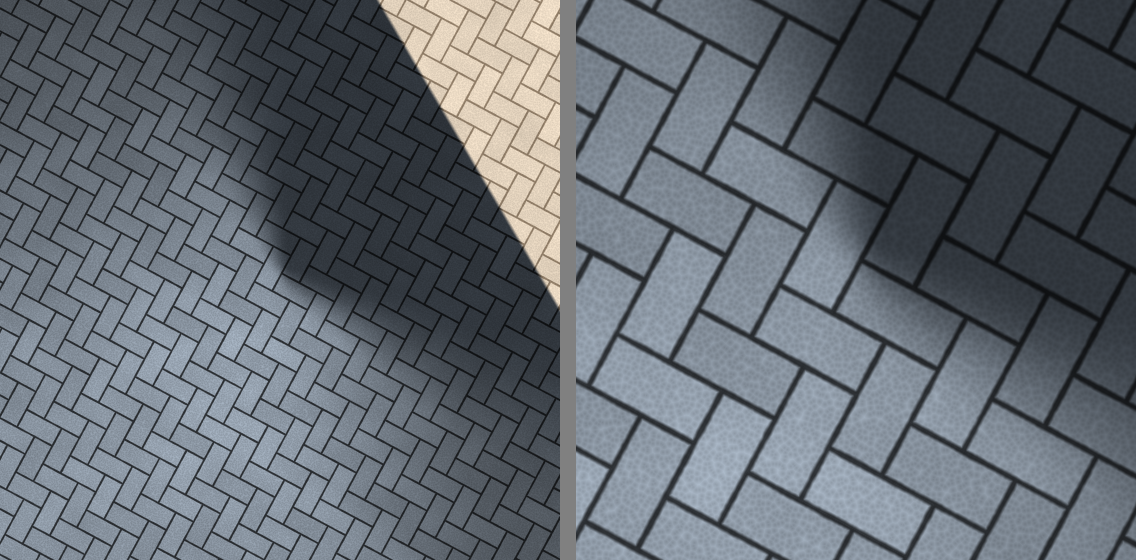
Left: the whole. Right: its middle third, enlarged.
Reproduce this texture procedurally as a three.js fragment shader.

```glsl
// Tilted herringbone paving of 2:1 bricks, in cool shade with one sunlit corner.
// Each brick is found from its cell's place in a four-cell cycle; a wedge shadow
// with widening penumbra, cellular grain and layered sines give light and wear.

#define BRICK_SIDE 0.0358   // short side of a brick, in canvas widths
#define TILT 0.493          // clockwise turn of the paving, in radians
#define ANCHOR vec2(0.4775, 0.4645)  // centre of one lengthwise brick
#define JOINT 0.047         // half joint width, in brick sides
#define JOINT_SOFT 0.035
#define CORNER 0.06
#define TINT_RANGE 0.11     // brightness spread between bricks
#define GRAIN 0.17
#define GRAIN_SCALE 11.0    // grains per brick side
#define SHADOW_TIP vec2(0.503, 0.504)
#define SUN_EDGE_SOFT 0.004

varying vec2 vUv;

const vec3 SLATE = vec3(0.555, 0.600, 0.650);
const vec3 DEEP_SHADE = vec3(0.185, 0.208, 0.235);
const vec3 SUNLIT = vec3(0.895, 0.830, 0.745);
const vec3 SUN_JOINT = vec3(0.500, 0.425, 0.340);

float hash(vec2 p) {
  p = fract(p * vec2(0.1031, 0.1137));
  p += dot(p, p.yx + 33.33);
  return fract((p.x + p.y) * p.x * 17.17);
}

// Distance to the nearest scattered point
float cellular(vec2 p) {
  vec2 cell = floor(p);
  float nearest = 2.0;
  for (int y = -1; y <= 1; y++) {
    for (int x = -1; x <= 1; x++) {
      vec2 c = cell + vec2(float(x), float(y));
      vec2 point = c + vec2(hash(c), hash(c + 71.7));
      nearest = min(nearest, length(p - point));
    }
  }
  return nearest;
}

// Smooth blotches, about -1 to 1
float layeredSines(vec2 p) {
  float sum = 0.0;
  float gain = 0.5;
  for (int i = 0; i < 4; i++) {
    sum += gain * sin(p.x + 1.7 * sin(p.y)) * cos(p.y * 1.1 - 0.6 * p.x);
    p = mat2(1.5, 1.1, -1.1, 1.5) * p + 2.3;
    gain *= 0.6;
  }
  return sum;
}

// Signed distance to the brick at q (negative inside); also gives its origin cell
float herringbone(vec2 q, out vec2 origin) {
  vec2 cell = floor(q);
  float phase = mod(cell.x - cell.y + 0.5, 4.0);
  bool lengthwise = phase < 2.0;
  vec2 size = lengthwise ? vec2(2.0, 1.0) : vec2(1.0, 2.0);
  origin = cell;
  if (lengthwise) origin.x -= step(1.0, phase);
  else origin.y -= 1.0 - step(3.0, phase);
  vec2 e = abs(q - origin - 0.5 * size) - 0.5 * size + CORNER;
  return length(max(e, 0.0)) + min(max(e.x, e.y), 0.0) - CORNER;
}

// Wedge shadow, sharp at its tip and softer with distance along each side
float wedgeShadow(vec2 p) {
  vec2 r = p - SHADOW_TIP;
  float leftSoft = 0.014 + 0.30 * max(dot(r, vec2(-0.29, 0.957)), 0.0);
  float lowSoft = 0.024 + 0.25 * max(dot(r, vec2(0.877, -0.48)), 0.0);
  return smoothstep(-leftSoft, leftSoft, dot(r, vec2(0.957, 0.29)))
       * smoothstep(-lowSoft, lowSoft, dot(r, vec2(0.48, 0.877)));
}

// Broad falloff of skylight towards the top and the right
float skylight(vec2 p) {
  float top = smoothstep(0.2, 1.05, p.y - 0.25 * p.x);
  float right = smoothstep(0.5, 0.95, p.x + 0.2 * p.y);
  float glow = exp(-18.0 * dot(p - vec2(0.47, 0.33), p - vec2(0.47, 0.33)));
  return (1.0 - 0.45 * top) * (1.0 - 0.40 * right) * (0.97 + 0.11 * glow);
}

void main() {
  // Paving space, one unit per short brick side
  vec2 along = vec2(cos(TILT), -sin(TILT));
  vec2 r = vUv - ANCHOR;
  vec2 q = vec2(dot(r, along), dot(r, vec2(-along.y, along.x))) / BRICK_SIDE
         + vec2(1.0, 0.5);

  // Bricks and slightly worn joints
  vec2 id;
  float d = herringbone(q, id) + 0.012 * layeredSines(q * 5.0);
  float joint = smoothstep(-JOINT - JOINT_SOFT, -JOINT + JOINT_SOFT, d);

  // Surface variation
  float tint = TINT_RANGE * (hash(id + 217.0) - 0.5);
  float grain = GRAIN * (cellular(q * GRAIN_SCALE + 500.0) - 0.45);
  float wear = 1.0 + tint + grain + 0.05 * layeredSines(q * 0.9);

  // Shaded paving
  vec3 shade = mix(SLATE * skylight(vUv), DEEP_SHADE, 0.95 * wedgeShadow(vUv));
  shade *= wear * mix(1.0, 0.30, joint);

  // Sunlit paving beyond a straight shadow edge
  vec3 sunny = mix(SUNLIT, SUN_JOINT, 0.85 * joint) * mix(1.0, wear, 0.65);
  float edge = dot(vUv - vec2(0.6745, 1.0), vec2(0.862, 0.507));
  float sun = smoothstep(-SUN_EDGE_SOFT, SUN_EDGE_SOFT, edge);

  gl_FragColor = vec4(mix(shade, sunny, sun), 1.0);
}
```
